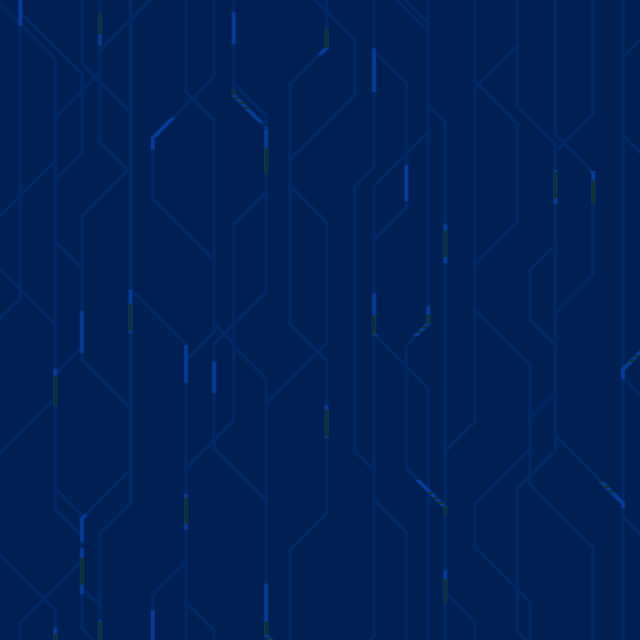
A WebGL 2 fragment shader for this pattern:

```glsl
#version 300 es
precision highp float;

uniform vec2 u_resolution;
out vec4 outColor;

const vec3 BACKGROUND = vec3(0.0, 0.127, 0.33);
const vec3 TRACE = vec3(0.0, 0.157, 0.395);
const vec3 PULSE = vec3(0.015, 0.235, 0.61);
const vec3 OLIVE = vec3(0.065, 0.20, 0.10);

const int LANES = 24;
const float ROW_HEIGHT = 0.21;
const float PULSE_SPACING = 0.5;

float hash(float a, float b) {
    vec2 q = fract(vec2(a, b) * vec2(0.1031, 0.1137) + 0.371);
    q += dot(q, q.yx + 33.33);
    return fract((q.x + q.y) * q.x * 17.31 + q.y * 43.7);
}

// Irregularly spaced vertical lanes
float laneX(float lane) {
    return (lane + 0.8 * (hash(lane, 7.0) - 0.5)) / float(LANES);
}

// A path rests on one of three neighbouring lanes in each row
float restX(float path, float row) {
    return laneX(path + floor(3.0 * hash(path + 11.0, row + 29.0)));
}

// Path position at height y: x, and 1 where it runs diagonally
vec2 tracePath(float path, float y) {
    float level = y / ROW_HEIGHT + hash(path, 53.0);
    float row = floor(level);
    float from = restX(path, row);
    float to = restX(path, row + 1.0);
    float run = abs(to - from);
    float start = hash(path + 5.0, row + 71.0) * (ROW_HEIGHT - run);
    float climb = fract(level) * ROW_HEIGHT - start;
    float diagonal = step(0.0, climb) * step(climb, run);
    return vec2(from + sign(to - from) * clamp(climb, 0.0, run), diagonal);
}

// Soft-edged band of the given half width
float band(float dist, float halfWidth, float blur) {
    return 1.0 - smoothstep(halfWidth - blur, halfWidth + blur, abs(dist));
}

// Lit stretch along a path: x is the blue glow, y its olive part
vec2 pulseAlong(float path, float y, float diagonal, float blur) {
    float level = y / PULSE_SPACING + hash(path, 97.0);
    float cell = floor(level);
    float center = mix(0.05, PULSE_SPACING - 0.05, hash(path + 3.0, cell + 41.0));
    float along = fract(level) * PULSE_SPACING - center;
    along *= mix(1.0, 1.414, diagonal);

    float present = step(hash(path + 17.0, cell + 61.0), 0.62);
    float halfLength = mix(0.024, 0.036, hash(path + 23.0, cell + 83.0));
    float glow = present * band(along, halfLength, blur);

    float hasOlive = step(hash(path + 31.0, cell + 19.0), 0.65);
    float offset = 0.036 * (hash(path + 37.0, cell + 13.0) - 0.5);
    float olive = hasOlive * band(along - offset, 0.021, blur);
    float beads = smoothstep(-0.3, 0.5, sin(along * 600.0));
    return vec2(glow, glow * olive * mix(1.0, beads, diagonal));
}

void main() {
    vec2 p = gl_FragCoord.xy / u_resolution;
    float blur = max(0.0015, 0.75 / min(u_resolution.x, u_resolution.y));

    float line = 0.0;
    float glow = 0.0;
    float olive = 0.0;

    // Overlapping paths merge by taking the strongest
    for (int i = -3; i <= LANES; i++) {
        float path = float(i);
        vec2 trace = tracePath(path, p.y);
        float dist = (p.x - trace.x) * mix(1.0, 0.7071, trace.y);
        vec2 pulse = pulseAlong(path, p.y, trace.y, blur);
        line = max(line, band(dist, 0.0026, blur));
        glow = max(glow, pulse.x * band(dist, 0.0029, blur));
        olive = max(olive, pulse.y * band(dist, 0.0021, blur));
    }

    vec3 color = mix(BACKGROUND, TRACE, line);
    color = mix(color, PULSE, glow);
    color = mix(color, OLIVE, olive);
    outColor = vec4(color, 1.0);
}
```
